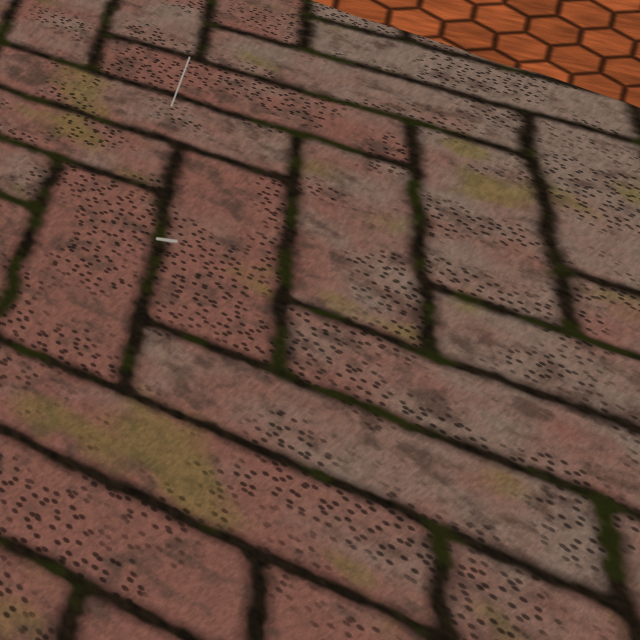
This texture is drawn by a Shadertoy shader. Its source:

```glsl
// Worn herringbone brick paving seen in perspective, with a strip of orange
// hexagonal tiles behind it. A projective map flattens the ground, modular
// arithmetic finds each 3:1 brick, and noise adds chips, pits, moss and lichen.

#define BRICK_LENGTH 3.0
#define JOINT_HALF 0.045
#define CORNER_RADIUS 0.10
#define EDGE_WOBBLE 0.05
#define PIT_DENSITY 11.0
#define GRAIN 0.30
#define MOSS 0.55
#define HEX_SIZE vec2(0.085, 0.036)

const vec3 TAN = vec3(0.48, 0.40, 0.35);
const vec3 RED = vec3(0.48, 0.32, 0.275);
const vec3 BROWN = vec3(0.32, 0.245, 0.21);
const vec3 SOIL = vec3(0.11, 0.085, 0.06);
const vec3 MOSS_GREEN = vec3(0.16, 0.19, 0.05);
const vec3 LICHEN = vec3(0.43, 0.38, 0.20);
const vec3 ORANGE = vec3(0.56, 0.29, 0.16);
const vec3 STRAW = vec3(0.62, 0.60, 0.57);

// Ground plane to canvas, with y pointing down
const mat3 GROUND = mat3(0.4272, 0.1228, -0.1155,
                         -0.1775, 0.3267, -0.3130,
                         0.3099, 0.0938, 1.0);

float hash(vec2 p) {
    vec3 q = fract(p.xyx * vec3(0.1031, 0.1030, 0.0973));
    q += dot(q, q.yzx + 33.33);
    return fract((q.x + q.y) * q.z);
}

float noise(vec2 p) {
    vec2 i = floor(p), f = fract(p);
    f = f * f * (3.0 - 2.0 * f);
    return mix(mix(hash(i), hash(i + vec2(1, 0)), f.x),
               mix(hash(i + vec2(0, 1)), hash(i + vec2(1, 1)), f.x), f.y);
}

float fbm(vec2 p) {
    float sum = 0.0, amp = 0.53;
    for (int i = 0; i < 4; i++) {
        sum += amp * noise(p);
        p = mat2(1.6, 1.2, -1.2, 1.6) * p + 7.3;
        amp *= 0.5;
    }
    return sum;
}

// Distance to the nearest scattered point
float cellular(vec2 p) {
    vec2 i = floor(p), f = fract(p);
    float d = 2.0;
    for (int y = -1; y <= 1; y++)
    for (int x = -1; x <= 1; x++) {
        vec2 o = vec2(x, y);
        d = min(d, length(o + vec2(hash(i + o), hash(i + o + 57.0)) - f));
    }
    return d;
}

float roundBox(vec2 p, vec2 halfSize, float r) {
    vec2 q = abs(p) - halfSize + r;
    return length(max(q, 0.0)) + min(max(q.x, q.y), 0.0) - r;
}

float segment(vec2 p, vec2 a, vec2 b) {
    vec2 d = b - a;
    return length(p - a - d * clamp(dot(p - a, d) / dot(d, d), 0.0, 1.0));
}

vec3 paving(vec2 ground, vec2 canvas) {
    // Irregular joints
    vec2 wobble = vec2(fbm(ground * 2.3), fbm(ground * 2.3 + 31.0)) - 0.5;
    vec2 g = ground + wobble * EDGE_WOBBLE * 2.0;

    // Herringbone: horizontal bricks first, then vertical ones, along each row
    vec2 cell = floor(g);
    float k = mod(cell.x + cell.y + 1.0, 2.0 * BRICK_LENGTH);
    bool across = k < BRICK_LENGTH;
    vec2 axis = across ? vec2(1, 0) : vec2(0, 1);
    vec2 offset = axis * (across ? k : k - BRICK_LENGTH);
    vec2 size = 1.0 + axis * (BRICK_LENGTH - 1.0);
    vec2 id = cell - offset;
    float seed = hash(id + 90.0);
    float d = roundBox(g - id - size * 0.5, size * 0.5 - JOINT_HALF, CORNER_RADIUS);
    d += (noise(ground * 13.0) - 0.5) * 0.035;

    // Brick tone, mottling, lichen and pits
    vec2 m = ground + seed * 40.0;
    float blotch = fbm(m * 2.2), fine = fbm(m * 9.0);
    float redness = 0.55 * seed + 0.55 * (canvas.y - canvas.x) + 0.8 * (blotch - 0.5) + 0.28;
    vec3 brick = mix(TAN, RED, smoothstep(0.1, 0.75, redness));
    brick = mix(brick, BROWN, 0.85 * smoothstep(0.46, 0.75, 0.5 * fine + 0.5 * fbm(m * 3.1 + 9.0)));
    brick = mix(brick, LICHEN, 0.6 * smoothstep(0.58, 0.8, fbm(ground * 1.4 + 17.0)));
    float pits = 1.0 - smoothstep(0.12, 0.34, cellular(m * PIT_DENSITY));
    brick *= 1.0 - 0.5 * pits * smoothstep(0.42, 0.65, fbm(m * 1.7 + 4.0));
    brick *= 1.0 + GRAIN * (fbm(mat2(0.8, 0.6, -0.6, 0.8) * canvas * vec2(130, 220)) - 0.5);
    brick *= mix(1.0, 0.68, smoothstep(-0.10, 0.0, d));

    // Soil and moss in the joints
    vec3 joint = SOIL * (0.5 + fbm(ground * 18.0));
    joint = mix(joint, MOSS_GREEN, MOSS * smoothstep(0.5, 0.7, fbm(ground * 3.0 + 5.0)));
    float soft = 0.012 + length(fwidth(ground));
    return mix(brick, joint, smoothstep(-soft, soft, d));
}

vec3 hexTiles(vec2 p) {
    p = mat2(0.97, -0.22, 0.22, 0.97) * p / HEX_SIZE;
    p.y *= 0.866;
    vec2 period = vec2(1.0, 1.732);
    vec2 a = mod(p, period) - period * 0.5;
    vec2 b = mod(p - period * 0.5, period) - period * 0.5;
    vec2 h = dot(a, a) < dot(b, b) ? a : b;
    vec2 id = floor((p - h) * 4.0 + 0.5);
    float edge = 0.5 - max(abs(h.x), dot(abs(h), vec2(0.5, 0.866)));
    float streak = fbm(vec2(p.x * 2.0 + p.y, p.y * 9.0) + id);
    vec3 col = ORANGE * (0.65 + 0.25 * hash(id) + 0.5 * streak);
    return mix(col * 0.4, col, smoothstep(0.0, 0.11, edge));
}

void mainImage(out vec4 fragColor, in vec2 fragCoord) {
    vec2 p = fragCoord / iResolution.xy;
    p.y = 1.0 - p.y;
    vec3 q = inverse(GROUND) * vec3(p, 1.0);
    vec2 ground = vec2(1, -1) + vec2(3, 6) * q.xy / q.z;
    vec3 col = paving(ground, p);

    // Far edge of the paving
    float px = 1.0 / iResolution.y;
    float border = p.y - 0.33 * (p.x - 0.485) + 0.008 * (noise(p * 14.0) - 0.5);
    col = mix(hexTiles(p), col, smoothstep(-px, px, border));

    // Two bits of straw
    float straw = min(segment(p, vec2(0.268, 0.165), vec2(0.296, 0.090)),
                      segment(p, vec2(0.246, 0.373), vec2(0.275, 0.377)) - 0.001);
    col = mix(STRAW, col, smoothstep(0.0, 0.0015 + px, straw));
    fragColor = vec4(col, 1.0);
}
```
